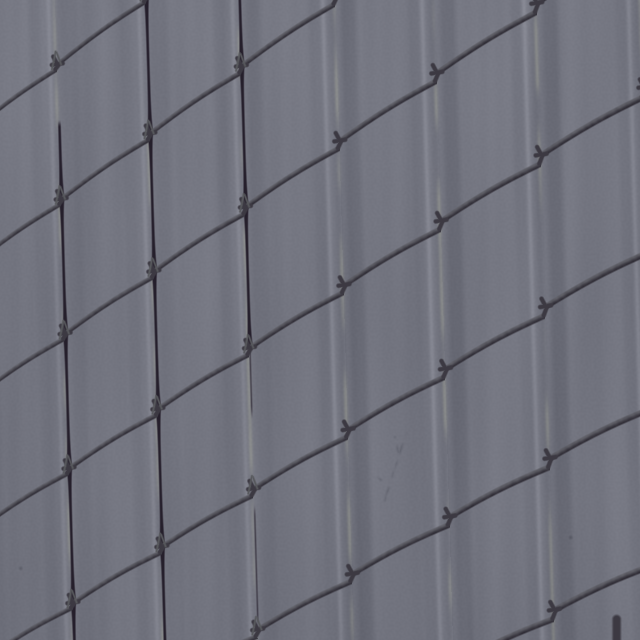
This pattern is drawn by a WebGL 2 fragment shader. Its source:

```glsl
#version 300 es
precision highp float;
// Wire fence in front of grey upright slats, seen at a slant.
// Quadratic spacing gives the perspective: knots sit where leaning columns
// cross rising wires, and each wire dips just before it hooks a knot.
uniform vec2 u_resolution;
out vec4 fragColor;

const float SPAN = 768.0;   // canvas height in design units, y runs down
const float LEAN = 0.029;   // sideways drift of the columns per unit of y
const float PI = 3.14159265;
const vec3 SLAT = vec3(0.452, 0.459, 0.502);
const vec3 WIRE_TOP = vec3(0.36, 0.36, 0.39);
const vec3 WIRE_LOW = vec3(0.20, 0.19, 0.225);
const vec3 KNOT_DARK = vec3(0.235, 0.225, 0.26);
const vec3 KNOT_LIT = vec3(0.34, 0.345, 0.36);
const vec3 GAP = vec3(0.145, 0.12, 0.17);

vec2 gradientAt(vec2 cell) {
  vec3 q = fract(cell.xyx * vec3(0.1031, 0.1030, 0.0973));
  q += dot(q, q.yzx + 33.33);
  float angle = 2.0 * PI * fract((q.x + q.y) * q.z);
  return vec2(cos(angle), sin(angle));
}

float gradientNoise(vec2 p) {
  vec2 c = floor(p), f = p - c, e = vec2(0, 1);
  vec2 w = f * f * f * (f * (f * 6.0 - 15.0) + 10.0);
  float low = mix(dot(gradientAt(c), f), dot(gradientAt(c + e.yx), f - e.yx), w.x);
  float high = mix(dot(gradientAt(c + e), f - e), dot(gradientAt(c + 1.0), f - 1.0), w.x);
  return mix(low, high, w.y);
}

float columnX(float i) { return 66.0 + i * (107.0 + 1.7 * i); }
float columnAt(float x) { return (sqrt(max(107.0 * 107.0 + 6.8 * (x - 66.0), 0.0)) - 107.0) / 3.4; }
float knotGap(float i) { return 161.5 + i * (3.6 + 0.1 * i); }
float firstKnot(float i) { return 75.0 - i * (81.0 + 1.3 * i); }
float knotY(float i, float k) { return firstKnot(i) + k * knotGap(i); }

float segment(vec2 p, vec2 a, vec2 b) {
  vec2 d = b - a;
  return length(p - a - d * clamp(dot(p - a, d) / dot(d, d), 0.0, 1.0));
}

float fill(float dist, float soft) { return 1.0 - smoothstep(-soft, soft, dist); }
float ridge(float x, float center, float width) {
  float d = (x - center) / width;
  return exp(-d * d);
}
float between(float x, float a, float b, float soft) {
  return smoothstep(a - soft, a + soft, x) * (1.0 - smoothstep(b - soft, b + soft, x));
}

// Slat face: pale folds left of the joint, shade to its right, soft streaks
vec3 slatColor(vec2 p, float u, float column, float slat) {
  float open = step(column, 2.5);
  float tone = 0.026 * gradientNoise(vec2(p.x / 19.0 + slat * 7.3, p.y / 900.0));
  tone += 0.022 * gradientNoise(p / vec2(65.0, 230.0) + 4.0);
  tone += 0.013 * gradientNoise(p / 3.3);
  tone += 0.055 * ridge(u, mix(-15.0, -8.0, open), 3.0);
  tone -= 0.030 * ridge(u, -4.0, 4.5) * (1.0 - open);
  tone -= mix(0.044, 0.022, open) * between(u, 6.0, 25.0, 5.0);
  tone -= 0.018 * between(u, -32.0, -18.0, 4.0);
  tone += 0.012 - 0.020 * p.y / SPAN;
  float worn = smoothstep(-0.25, 0.3, gradientNoise(vec2(column * 3.7, p.y / 75.0)));
  return SLAT + tone + vec3(0.085, 0.085, 0.045) * worn * ridge(u, -1.5, 2.5);
}

// Dark opening between slats, wider beside each knot
float gapMask(float y, float u, float column, float soft) {
  float k = (y - firstKnot(column)) / knotGap(column);
  float away = abs(k - round(k)) * knotGap(column);
  float top = column == 0.0 ? 148.0 : -20.0;
  float bottom = column == 2.0 ? 418.0 : 800.0;
  float wide = fill(abs(u - 1.0) - 1.5 - 2.0 * exp(-away / 17.0), soft) * between(y, top, bottom, 5.0);
  float hair = between(y, 418.0, 496.0, 9.0) + between(y, 612.0, 745.0, 9.0);
  float thin = fill(abs(u - 1.0) - 0.9, soft) * hair * 0.65 * step(1.5, column);
  return max(wide, thin) * step(-0.5, column) * step(column, 2.5);
}

void main() {
  float unit = SPAN / u_resolution.y;
  vec2 p = vec2(gl_FragCoord.x, u_resolution.y - gl_FragCoord.y) * unit;
  float soft = max(unit, 1.3);
  float x = p.x - LEAN * p.y;   // position with the lean taken out
  float place = columnAt(x), slat = floor(place), column = round(place);
  float u = x - columnX(column);
  vec3 color = slatColor(p, u, column, slat);
  color = mix(color, GAP, gapMask(p.y, u, column, soft));

  // Faint scuffs, specks and a post stub
  float scuff = min(segment(p, vec2(488, 517), vec2(462, 600)), segment(p, vec2(474, 525), vec2(478, 543)));
  scuff = min(scuff, segment(p, vec2(448, 569), vec2(457, 576)));
  color -= 0.07 * fill(scuff - 1.0, 2.5) * smoothstep(-0.3, 0.3, gradientNoise(p / 13.0));
  color -= 0.06 * fill(min(distance(p, vec2(25, 682)), distance(p, vec2(685, 645))) - 2.0, 2.0);
  color = mix(color, KNOT_DARK, fill(segment(p, vec2(740, 743), vec2(740, 790)) - 5.0, 2.0));

  // Wires over this slat
  float t = (x - columnX(slat)) / (columnX(slat + 1.0) - columnX(slat));
  float dip = 9.0 + slat;
  for (float k = 0.0; k < 7.0; k++) {
    float wireY = mix(knotY(slat, k) + 3.0, knotY(slat + 1.0, k) + dip, t) - 3.0 * sin(PI * t);
    float d = (p.y - wireY) * 0.86;
    vec3 metal = mix(WIRE_TOP, WIRE_LOW, smoothstep(-2.5, 2.5, d));
    metal += 0.04 * gradientNoise(p / 6.0);
    color = mix(color, metal, fill(abs(d) - 2.7 - 0.12 * slat, soft));
  }

  // Knots: hooked prong and nub; a lit loop on the open joints
  for (float k = 0.0; k < 7.0; k++) {
    vec2 q = vec2(u, p.y - knotY(column, k));
    float hook = min(segment(q, vec2(-4, -7), vec2(1, 3)), segment(q, vec2(-6, 3), vec2(7, 1)));
    hook = min(hook, segment(q, vec2(2, 3), vec2(-2, 8.0 + column)));
    color = mix(color, KNOT_DARK, fill(hook - 2.6, soft));
    float loop = min(segment(q, vec2(-1, -13), vec2(-6, 8)), segment(q, vec2(0, -12), vec2(5, 2)));
    color = mix(color, KNOT_LIT, fill(loop - 1.2, soft) * step(column, 2.5));
  }
  fragColor = vec4(clamp(color, 0.0, 1.0), 1.0);
}
```
